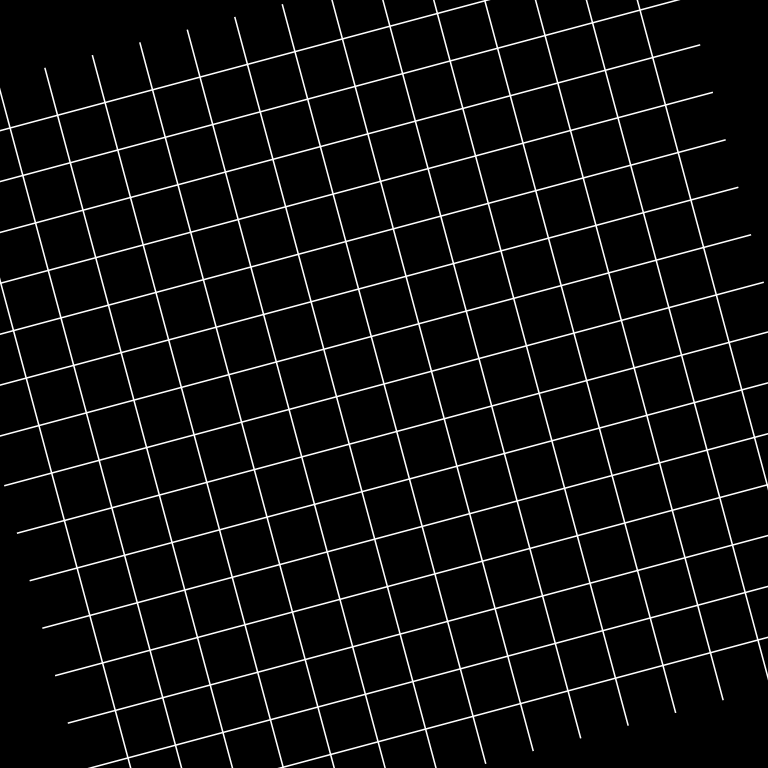
Give the GLSL for this pattern, as a Shadertoy shader.

```glsl
#define SPACING 0.064
#define LINE_WIDTH 0.002
#define TILT_DEGREES 15.0
#define LAST_LINE 7.0
#define REACH 8.0
#define LINE_COLOR vec3(1.0)
#define BACK_COLOR vec3(0.0)

// Share of a pixel covered by a stroke whose axis lies at distance d
float strokeCoverage(float d, float pixel) {
    float halfWidth = 0.5 * LINE_WIDTH;
    float outer = clamp(0.5 + (halfWidth - d) / pixel, 0.0, 1.0);
    float inner = clamp(0.5 - (halfWidth + d) / pixel, 0.0, 1.0);
    return outer - inner;
}

// Finite family of parallel strokes, spaced in "across", cut off in "along"
float strokeFamily(float across, float along, float pixel) {
    float index = clamp(round(across / SPACING), -LAST_LINE, LAST_LINE);
    float d = abs(across - index * SPACING);
    float ends = clamp(0.5 + (REACH * SPACING - abs(along)) / pixel, 0.0, 1.0);
    return strokeCoverage(d, pixel) * ends;
}

void mainImage(out vec4 fragColor, in vec2 fragCoord) {
    float pixel = 1.0 / iResolution.y;
    vec2 p = (fragCoord - 0.5 * iResolution.xy) * pixel;

    // Tilted grid axes
    float angle = radians(TILT_DEGREES);
    vec2 axis = vec2(cos(angle), sin(angle));
    vec2 grid = vec2(dot(p, axis), dot(p, vec2(-axis.y, axis.x)));

    // Both stroke directions blended as overlapping coverage
    float steep = strokeFamily(grid.x, grid.y, pixel);
    float shallow = strokeFamily(grid.y, grid.x, pixel);
    float ink = 1.0 - (1.0 - steep) * (1.0 - shallow);

    fragColor = vec4(mix(BACK_COLOR, LINE_COLOR, ink), 1.0);
}
```
